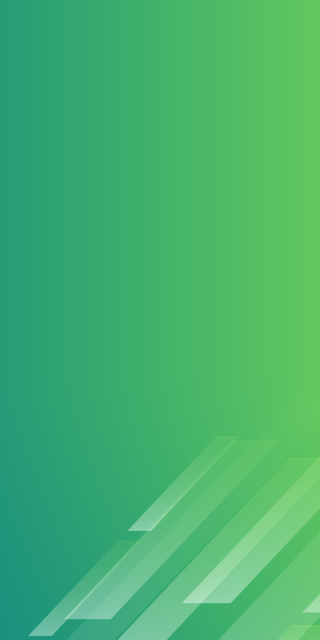
This background is drawn by a Shadertoy shader. Its source:

```glsl
// Teal-to-lime horizontal gradient that leans over toward the bottom, with
// translucent slanted bars rising to the right from the lower edge.
// Each bar is a sheared box, whitest at its foot and fading to lime at its top.

// Colour ramp across the backdrop; t runs slightly below zero at the dark corner
vec3 backdrop(float t) {
    vec3 deepTeal = vec3(0.09, 0.56, 0.50);
    vec3 teal = vec3(0.15, 0.61, 0.465);
    vec3 green = vec3(0.245, 0.69, 0.42);
    vec3 lime = vec3(0.385, 0.785, 0.37);
    vec3 color = mix(deepTeal, teal, clamp((t + 0.35) / 0.35, 0.0, 1.0));
    color = mix(color, green, clamp(t / 0.45, 0.0, 1.0));
    return mix(color, lime, clamp((t - 0.45) / 0.55, 0.0, 1.0));
}

// Smooth coverage of the interval from 0 to size
float span(float v, float size, float blur) {
    return smoothstep(-blur, blur, v) * smoothstep(-blur, blur, size - v);
}

void mainImage(out vec4 fragColor, in vec2 fragCoord) {
    // Canvas width is one unit
    vec2 p = fragCoord / iResolution.x;
    float pixel = 1.0 / iResolution.x;

    // Gradient contours bend to the right in the lower part
    float depth = max(0.0, 0.85 - p.y);
    vec3 color = backdrop(p.x - 0.45 * depth * depth / (depth + 0.2));

    // Bars: foot x, foot y, width, height
    const int BAR_COUNT = 9;
    vec4 bars[BAR_COUNT] = vec4[](
        vec4(0.161, -0.050, 0.150, 0.813),
        vec4(0.588, -0.100, 0.250, 0.750),
        vec4(0.311, -0.060, 0.153, 0.630),
        vec4(0.200, 0.065, 0.146, 0.560),
        vec4(0.398, 0.341, 0.074, 0.297),
        vec4(0.088, 0.013, 0.074, 0.297),
        vec4(0.568, 0.115, 0.153, 0.620),
        vec4(0.945, 0.086, 0.150, 0.400),
        vec4(0.632, -0.250, 0.300, 0.297));
    float strengths[BAR_COUNT] = float[](
        0.12, 0.26, 0.46, 0.40, 0.44, 0.42, 0.46, 0.42, 0.85);

    for (int i = 0; i < BAR_COUNT; i++) {
        vec2 q = p - bars[i].xy;
        q.x -= 0.942 * q.y;
        float rise = clamp(q.y / bars[i].w, 0.0, 1.0);
        float mask = span(q.x, bars[i].z, pixel) * span(q.y, bars[i].w, 0.7 * pixel);
        vec3 tint = mix(vec3(0.94, 1.0, 0.96), vec3(0.66, 0.92, 0.45), rise);
        float alpha = strengths[i] * mix(1.0, 0.22, pow(rise, 0.8));

        // Faint lit rim along the top edge
        alpha += 0.12 * strengths[i] * smoothstep(3.0 / 256.0, 0.0, bars[i].w - q.y);
        color = mix(color, tint, mask * alpha);
    }

    fragColor = vec4(color, 1.0);
}
```
